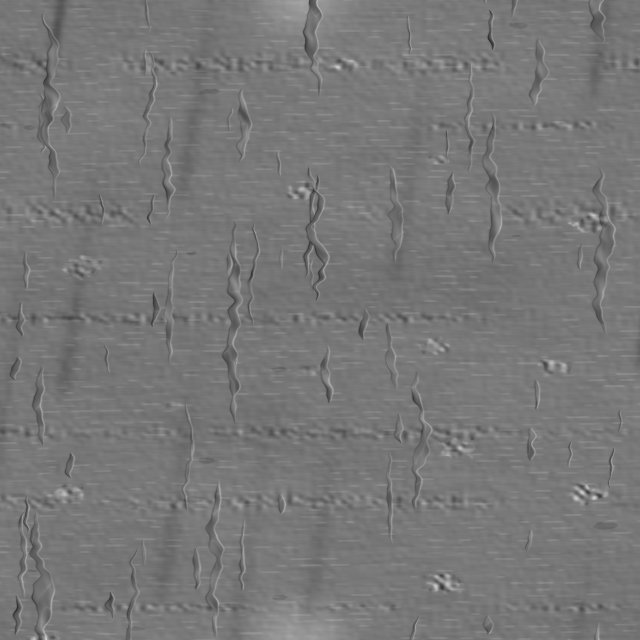
This texture is drawn by a three.js fragment shader. Its source:

```glsl
varying vec2 vUv;

const float BASE = 0.465;
const float GRAIN = 0.05;
const float DASH_LIGHT = 0.055;
const vec2 DASH_GRID = vec2(22.0, 104.0);
const vec2 LONG_SCARS = vec2(7.0, 2.5);
const vec2 MID_SCARS = vec2(9.0, 4.5);
const vec2 CHIPS = vec2(15.0, 13.0);
const vec2 KNOT_GRID = vec2(5.0, 5.0);
const vec2 STREAK_GRID = vec2(7.0, 1.7);
const vec2 LENTICEL_GRID = vec2(8.0, 16.0);
const float SEAM_ROWS = 7.0;
const float EDGE = 0.0012;
const float RIM = 0.0016;
const float STREAK_LEAN = 0.15;
const vec2 GLOW_CENTER = vec2(0.47, 0.0);
const vec2 GLOW_SIZE = vec2(0.065, 0.055);

float hash(vec2 p) {
  vec3 q = fract(p.xyx * 0.1031);
  q += dot(q, q.yzx + 33.33);
  return fract((q.x + q.y) * q.z);
}

float noise(vec2 p) {
  vec2 i = floor(p), f = fract(p);
  f = f * f * (3.0 - 2.0 * f);
  return mix(mix(hash(i), hash(i + vec2(1.0, 0.0)), f.x),
             mix(hash(i + vec2(0.0, 1.0)), hash(i + 1.0), f.x), f.y);
}

float fbm(vec2 p) {
  return 0.62 * noise(p) + 0.38 * noise(p * 2.3 + 7.3);
}

// Side-lit relief of a crumpled surface, centred on zero
float crumple(vec2 p) {
  vec2 light = vec2(0.28, 0.18);
  return noise(p + light) - noise(p - light);
}

// Offset from the jittered centre of the enclosing cell; columns slide freely
vec2 place(vec2 p, vec2 grid, vec2 jitter, float seed, out vec2 cell) {
  vec2 g = p * grid;
  g.y += 5.0 * hash(vec2(floor(g.x) + 3.0, seed));
  cell = floor(g) + seed * 13.0;
  vec2 shift = vec2(hash(cell + 41.0), hash(cell + 87.0)) - 0.5;
  return (fract(g) - 0.5 - jitter * shift) / grid;
}

// Short pale horizontal flecks in jittered rows
float dashes(vec2 p) {
  vec2 g = p * DASH_GRID;
  g.y += 0.8 * noise(p * vec2(5.0, 4.0));
  g.x += 20.0 * hash(vec2(floor(g.y), 5.0));
  vec2 cell = floor(g);
  float h = hash(cell);
  float len = mix(0.2, 0.48, hash(cell + 71.0));
  vec2 f = abs(fract(g) - 0.5 - vec2(0.0, (h - 0.5) * 0.5));
  return (1.0 - smoothstep(len - 0.18, len, f.x)) * (1.0 - smoothstep(0.06, 0.25, f.y))
       * smoothstep(0.3, 0.9, h);
}

// Soft dark leaning smear, sharpest near its foot
float streak(vec2 p) {
  vec2 cell;
  vec2 q = place(p - vec2(STREAK_LEAN * p.y, 0.0), STREAK_GRID, vec2(0.5, 0.1), 2.0, cell);
  float dark = pow(hash(cell + 61.0), 3.0);
  float t = q.y / mix(0.26, 0.1, dark);
  float x = q.x / mix(0.014, 0.006, dark);
  float along = smoothstep(-1.0, -0.75, t) * (1.0 - smoothstep(-0.7, 1.0, t));
  return step(0.25, hash(cell + 15.0)) * mix(0.045, 0.2, dark) * along * exp(-x * x);
}

// Torn vertical split: jagged outline, flaky inside, lit rim
float scar(float shade, vec2 p, vec2 grid, float share, float seed) {
  vec2 cell;
  vec2 q = place(p, grid, vec2(0.3, 0.1), seed, cell);
  float id = 97.0 * hash(cell + 5.0);
  float t = q.y * grid.y / mix(0.2, 0.45, hash(cell + 12.0));
  float taper = max(0.0, 1.0 - t * t);
  if (taper <= 0.0 || hash(cell) > share) return shade;

  float width = 0.115 / grid.x * mix(0.2, 1.0, hash(cell + 17.0)) * taper;
  float x = q.x - 0.1 * (hash(cell + 23.0) - 0.3) * q.y;
  x -= 0.16 / grid.x * (noise(vec2(q.y * 22.0, id)) - 0.5);
  x -= 0.007 * (noise(vec2(q.y * 85.0, id + 9.0)) - 0.5);
  float left = width * (0.1 + 1.2 * noise(vec2(q.y * 60.0, id + 20.0)));
  float right = width * (0.1 + 1.2 * noise(vec2(q.y * 60.0, id + 30.0)));
  float d = max(x - right, -x - left);

  vec2 flake = vec2(x * 85.0 + q.y * 22.0, q.y * 32.0 - x * 25.0) + id;
  float vein = pow(1.0 - abs(2.0 * noise(flake * 0.8) - 1.0), 10.0);
  float shadow = pow(hash(cell + 31.0), 2.0) * exp(-abs(x + left) / 0.004);
  float inner = BASE - 0.035 + 0.2 * crumple(flake) + 0.06 * vein - 0.17 * shadow;
  float inside = (1.0 - smoothstep(-EDGE, EDGE, d)) * smoothstep(0.0, 0.15, taper);
  float rim = exp(-d * d / (RIM * RIM)) * smoothstep(0.0, 0.3, taper);
  float lit = mix(-0.08, 0.14, smoothstep(-0.002, 0.002, x));
  return mix(shade, inner, inside) + rim * lit * (0.3 + noise(vec2(q.y * 60.0, id + 40.0)));
}

void main() {
  vec2 p = vUv, cell;
  float rough = crumple(p * vec2(105.0, 130.0));
  float ragged = 0.9 * (fbm(p * vec2(80.0, 120.0)) - 0.5);

  // Smooth bark with fine horizontal fibre
  float shade = BASE + GRAIN * (fbm(p * vec2(5.0, 9.0)) + fbm(p * vec2(24.0, 190.0)) - 1.0);
  shade += 0.035 * rough + DASH_LIGHT * dashes(p);

  // Pale glow
  vec2 glow = (fract(p - GLOW_CENTER + 0.5) - 0.5) / GLOW_SIZE;
  shade += 0.15 * exp(-dot(glow, glow));

  // Rough seams
  float row = floor(p.y * SEAM_ROWS);
  float y = (fract(p.y * SEAM_ROWS) - 0.25 - 0.5 * hash(vec2(row, 52.0))) / SEAM_ROWS;
  y /= mix(0.006, 0.015, hash(vec2(row, 54.0)));
  float band = exp(-y * y) * smoothstep(0.3, 0.7, noise(vec2(p.x * 7.0, row * 6.0)));
  shade += band * (0.22 * rough - 0.012);

  // Dark lenticels and smears
  vec2 q = place(p, LENTICEL_GRID, vec2(0.4), 6.0, cell);
  q /= mix(vec2(0.009, 0.003), vec2(0.022, 0.006), hash(cell + 79.0));
  float spot = 1.0 - smoothstep(0.65, 1.0, length(q) + ragged);
  shade -= 0.06 * spot * step(hash(cell), 0.15);
  shade -= streak(p);

  // Splits from long to tiny
  shade = scar(shade, p, CHIPS, 0.2, 9.0);
  shade = scar(shade, p, MID_SCARS, 0.45, 7.0);
  shade = scar(shade, p, LONG_SCARS, 0.75, 4.0);

  // Crusty pale knots
  q = place(p, KNOT_GRID, vec2(0.5), 8.0, cell);
  float strength = hash(cell + 45.0);
  float r = length(q / mix(vec2(0.016, 0.008), vec2(0.036, 0.02), strength));
  float knot = (1.0 - smoothstep(0.5, 1.0, r + ragged)) * step(hash(cell), 0.6);
  shade += knot * mix(0.3, 1.0, strength) * (0.05 + 0.5 * rough);

  gl_FragColor = vec4(vec3(clamp(shade, 0.12, 0.88)), 1.0);
}
```
